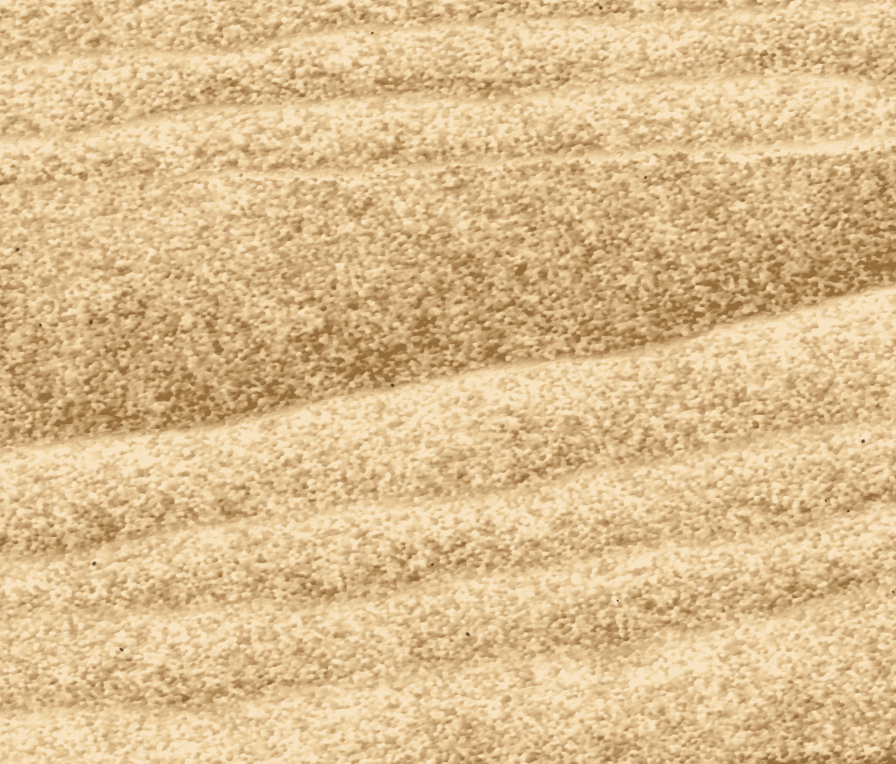
This texture is drawn by a Shadertoy shader. Its source:

```glsl
#define GRAIN_SCALE 215.0
#define CLUMP_SCALE 100.0
#define PATCH_SCALE 30.0
#define GRAIN_GAIN 3.9
#define CLUMP_GAIN 1.5
#define PATCH_GAIN 0.9
#define FACET_GAIN 0.8
#define EDGE_SOFTNESS 0.006
#define EDGE_ROUGHNESS 0.012
#define RIDGE_GAIN 1.9
#define SPECK_SCALE 11.0
#define SPECK_COLOR vec3(0.30, 0.19, 0.10)

const int BANDS = 9;
const int RIDGE = 3;

// Crest lines: height at the left, rise to the right, bend in the middle
const vec3 CREST[BANDS] = vec3[](
    vec3(1.04, -0.03, 0.006), vec3(0.914, 0.081, 0.010), vec3(0.820, 0.075, 0.018),
    vec3(0.752, 0.062, -0.002), vec3(0.408, 0.214, -0.014), vec3(0.271, 0.179, -0.010),
    vec3(0.182, 0.161, -0.026), vec3(0.064, 0.167, -0.030), vec3(-0.17, 0.20, -0.02));

// Band tones: below its crest, at its foot, change from left to right
const vec3 SHADE[BANDS] = vec3[](
    vec3(3.8, 2.4, -0.2), vec3(4.2, 2.3, 0.1), vec3(4.3, 2.4, 0.1),
    vec3(2.9, 1.4, -0.6), vec3(4.3, 2.4, 0.0), vec3(4.2, 2.3, 0.0),
    vec3(3.9, 2.4, -0.1), vec3(4.0, 2.3, -0.4), vec3(0.9, 0.7, 0.0));

const vec3 SAND[6] = vec3[](
    vec3(0.59, 0.43, 0.24), vec3(0.71, 0.56, 0.36), vec3(0.80, 0.66, 0.47),
    vec3(0.88, 0.75, 0.56), vec3(0.94, 0.83, 0.64), vec3(0.97, 0.89, 0.75));

vec3 hash3(vec2 cell) {
    vec3 q = fract(cell.xyx * vec3(0.1031, 0.1030, 0.0973));
    q += dot(q, q.yxz + 33.33);
    return fract((q.xxy + q.yzz) * q.zyx);
}

// Soft cellular noise: x is the centred grain value, y its lit facet
vec2 grains(vec2 p) {
    vec2 cell = floor(p), f = p - cell, sum = vec2(0.0);
    float total = 0.0;
    for (int j = -1; j <= 1; j++)
    for (int i = -1; i <= 1; i++) {
        vec2 o = vec2(i, j);
        vec3 h = hash3(cell + o + 200.0);
        vec2 d = f - o - h.xy;
        float w = exp(-4.5 * dot(d, d));
        sum += w * vec2(h.z - 0.5, dot(d, vec2(-0.45, 0.9)));
        total += w;
    }
    return sum / max(total, 1e-4);
}

float crestHeight(int i, float x) {
    vec3 c = CREST[i];
    float k = float(i);
    float wave = 0.006 * sin(12.0 * x + 2.1 * k) + 0.003 * sin(27.0 * x + 4.3 * k);
    return c.x + c.y * x + c.z * 4.0 * x * (1.0 - x) + wave * (i == RIDGE ? 0.5 : 1.0);
}

vec3 sandRamp(float tone) {
    tone = clamp(tone, 0.0, 4.999);
    int i = int(tone);
    return mix(SAND[i], SAND[i + 1], fract(tone));
}

// Stacks the ripple bands from the far side to the near side
float rippleTone(float x, float y) {
    float tone = SHADE[0].x;
    float top = crestHeight(0, x);
    for (int i = 0; i < BANDS; i++) {
        float foot = i < BANDS - 1 ? crestHeight(i + 1, x) : top - 0.25;
        float fall = clamp((top - y) / (top - foot), 0.0, 1.0);
        vec3 s = SHADE[i];
        float footTone = s.y + 0.25 * sin(9.0 * x + 2.7 * float(i));
        float band = mix(s.x, footTone, smoothstep(0.05, 1.02, fall)) + s.z * (x - 0.5);
        float soft = EDGE_SOFTNESS * (i > 4 ? 1.7 : 1.0);
        tone = mix(tone, band, smoothstep(-soft, soft, top - y));
        top = foot;
    }
    return tone;
}

// Thin lit ridge, wider towards the right
float ridgeLight(float x, float y) {
    float width = mix(0.004, 0.008, x * x);
    float d = (y - crestHeight(RIDGE, x)) / width;
    return exp(-d * d) * smoothstep(0.08, 0.3, x);
}

// Sparse dark specks, one at most per cell
float specks(vec2 p) {
    vec2 q = p * SPECK_SCALE, cell = floor(q);
    vec3 h = hash3(cell + 71.0);
    vec2 d = q - cell - 0.1 - 0.8 * h.xy;
    d.x += (h.x - 0.5) * d.y;
    float radius = mix(0.015, 0.032, fract(h.z * 57.0));
    return step(0.88, h.z) * (1.0 - smoothstep(0.3 * radius, 1.5 * radius, length(d)));
}

void mainImage(out vec4 fragColor, in vec2 fragCoord) {
    vec2 p = fragCoord / iResolution.y;
    float x = fragCoord.x / iResolution.x;

    // Grains, clumps and broad patches tilted along the ripples
    vec2 along = vec2(p.x + 0.2 * p.y, p.y - 0.2 * p.x);
    vec2 fine = grains(along * GRAIN_SCALE * vec2(0.8, 1.1));
    vec2 clump = grains(along * CLUMP_SCALE * vec2(0.65, 1.2) + 37.0);
    float blotch = grains(along * PATCH_SCALE * vec2(0.6, 1.3) + 91.0).x;

    // Broad light over the ripples
    float y = p.y + EDGE_ROUGHNESS * (fine.x + clump.x);
    float ridge = ridgeLight(x, y);
    float tone = rippleTone(x, y) + RIDGE_GAIN * ridge + PATCH_GAIN * blotch;
    tone += 0.12 * sin(7.0 * p.x + 9.0 * p.y) + 0.1 * sin(17.0 * p.x - 23.0 * p.y + 2.0);

    // Shaded slopes show coarser relief, lit crests are calmer
    float grit = mix(1.05, 0.9, smoothstep(2.0, 4.0, tone)) * (1.0 - 0.4 * ridge);
    tone += grit * (GRAIN_GAIN * fine.x + CLUMP_GAIN * clump.x
                    + FACET_GAIN * (fine.y + clump.y));

    vec3 color = mix(sandRamp(tone), SPECK_COLOR, 0.85 * specks(p));
    fragColor = vec4(color, 1.0);
}
```
